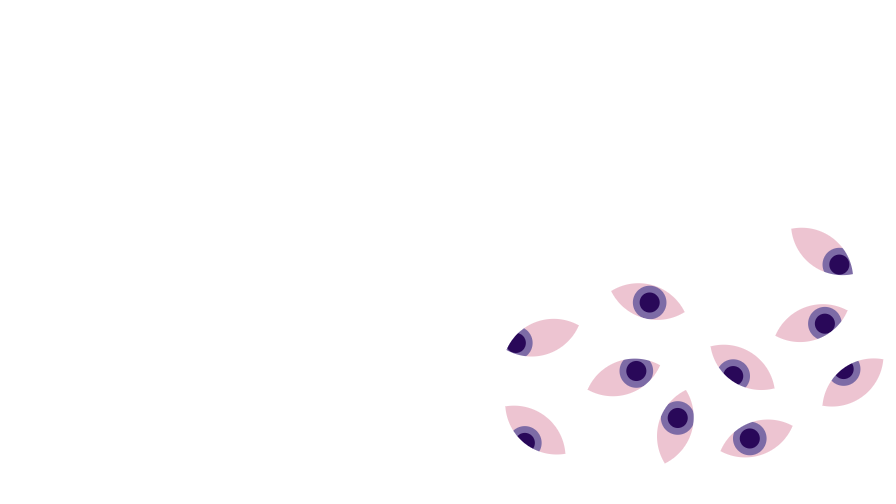
A WebGL 2 fragment shader for this background:

```glsl
#version 300 es
precision highp float;
// Scattered almond-shaped eyes with violet irises in the lower right of a white field.

#define CANVAS_HEIGHT 9.0
#define EYE_COUNT 10
#define HALF_LENGTH 0.683
#define HALF_WIDTH 0.304
#define IRIS_RADIUS 0.300
#define PUPIL_RADIUS 0.179
#define PAPER vec3(1.0)
#define LID_PINK vec3(0.93, 0.77, 0.82)
#define IRIS_VIOLET vec3(0.49, 0.42, 0.65)
#define PUPIL_INDIGO vec3(0.16, 0.03, 0.35)

uniform vec2 u_resolution;
out vec4 fragColor;

// Eye centre (xy) and tilt of the long axis in radians (z)
const vec3 EYES[EYE_COUNT] = vec3[](
    vec3(14.68, 4.51, -0.634), vec3(11.57, 3.615, -0.278),
    vec3(9.69, 2.97, 0.327),   vec3(14.49, 3.23, 0.336),
    vec3(11.14, 2.26, 0.324),  vec3(13.26, 2.44, -0.580),
    vec3(15.23, 2.17, 0.651),  vec3(9.56, 1.32, -0.668),
    vec3(12.06, 1.38, 1.292),  vec3(13.51, 1.17, 0.336));

// Where each eye looks: iris offset from the eye centre
const vec2 GAZES[EYE_COUNT] = vec2[](
    vec2(0.308, -0.235),  vec2(0.031, -0.017),
    vec2(-0.479, -0.094), vec2(0.240, -0.010),
    vec2(0.223, 0.115),   vec2(-0.167, -0.156),
    vec2(-0.165, 0.240),  vec2(-0.188, -0.229),
    vec2(0.042, 0.156),   vec2(-0.121, 0.000));

// Almond: overlap of two equal circles, long axis along x
float almondDistance(vec2 p) {
    float radius = (HALF_LENGTH * HALF_LENGTH + HALF_WIDTH * HALF_WIDTH) / (2.0 * HALF_WIDTH);
    return length(vec2(p.x, abs(p.y) + radius - HALF_WIDTH)) - radius;
}

// Smooth fill about one pixel wide
float coverage(float dist, float pixel) {
    return clamp(0.5 - dist / pixel, 0.0, 1.0);
}

void main() {
    float pixel = CANVAS_HEIGHT / u_resolution.y;
    vec2 p = gl_FragCoord.xy * pixel;
    vec3 color = PAPER;

    for (int i = 0; i < EYE_COUNT; i++) {
        vec2 local = p - EYES[i].xy;
        float c = cos(EYES[i].z), s = sin(EYES[i].z);
        vec2 aligned = vec2(c * local.x + s * local.y, c * local.y - s * local.x);
        float lid = coverage(almondDistance(aligned), pixel);

        // Iris and pupil are clipped by the lid
        float gaze = length(local - GAZES[i]);
        vec3 eye = mix(LID_PINK, IRIS_VIOLET, coverage(gaze - IRIS_RADIUS, pixel));
        eye = mix(eye, PUPIL_INDIGO, coverage(gaze - PUPIL_RADIUS, pixel));
        color = mix(color, eye, lid);
    }

    fragColor = vec4(color, 1.0);
}
```
